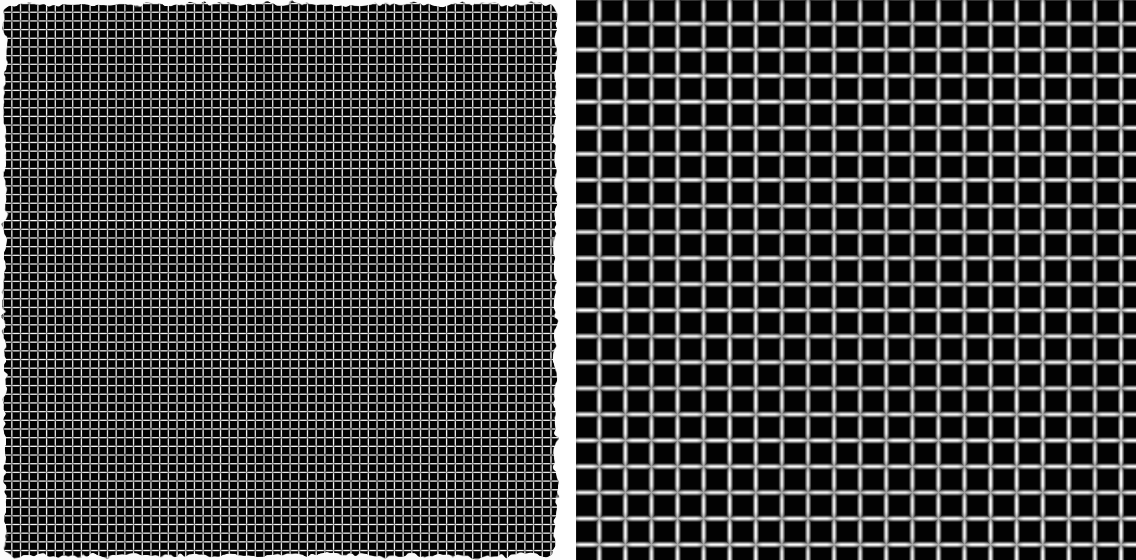
Left, the full canvas; right, a detail of the centre.
A WebGL 1 fragment shader for this texture:

```glsl
precision highp float;
// Fine woven wire mesh, pale on black, with torn white borders.
uniform vec2 u_resolution;

#define REPEATS vec2(64.4, 64.5)   // cells across and down
#define PHASE vec2(0.36, 0.41)     // first wire, in cells from the top left
#define WIRE_CORE 0.015            // half width of the bright core, in cells
#define WIRE_FADE 0.135            // where a wire fades to black, in cells
#define CROSS_DIP 0.34             // darkening where wires cross
#define CROSS_REACH 0.30           // length of that darkening, in cells
#define WIRE_VARIATION 0.10        // brightness change from wire to wire
#define MARGIN 0.0085              // mean width of the white border
#define CORNER 0.014               // corner radius
#define TEAR 0.017                 // depth of the torn edge
#define INK vec3(0.008)
#define PAPER vec3(0.985)

float hash(vec2 p) {
  p = fract(p * vec2(0.1031, 0.1137));
  p += dot(p, p.yx + 33.33);
  return fract((p.x + p.y) * p.x * 7.31);
}

float noise(vec2 p) {
  vec2 i = floor(p);
  vec2 f = fract(p);
  f = f * f * (3.0 - 2.0 * f);
  float low = mix(hash(i), hash(i + vec2(1.0, 0.0)), f.x);
  float high = mix(hash(i + vec2(0.0, 1.0)), hash(i + 1.0), f.x);
  return mix(low, high, f.y);
}

float roundedBox(vec2 p, vec2 halfSize, float radius) {
  vec2 q = abs(p) - halfSize + radius;
  return length(max(q, 0.0)) + min(max(q.x, q.y), 0.0) - radius;
}

// Brightness of the mesh at a point given in cells.
float mesh(vec2 cell, vec2 pixel) {
  vec2 line = floor(cell + 0.5);
  vec2 d = abs(cell - line);
  vec2 fade = max(vec2(WIRE_FADE), WIRE_CORE + pixel);
  vec2 wire = 1.0 - clamp((d - WIRE_CORE) / (fade - WIRE_CORE), 0.0, 1.0);
  // Each wire dims where the other passes over it.
  wire *= 1.0 - CROSS_DIP * (1.0 - smoothstep(0.0, CROSS_REACH, d.yx));
  vec2 tone = vec2(hash(vec2(line.x, 7.0)), hash(vec2(19.0, line.y)));
  wire *= 1.0 - WIRE_VARIATION * tone;
  return max(wire.x, wire.y);
}

// Signed distance to the ragged outline, negative inside.
float tornEdge(vec2 p) {
  float ragged = 0.6 * noise(p * 42.0 + 3.0)
               + 0.4 * noise(p * 115.0 + 31.0) - 0.5;
  return roundedBox(p - 0.5, vec2(0.5 - MARGIN), CORNER) + TEAR * ragged;
}

void main() {
  vec2 p = gl_FragCoord.xy / u_resolution;
  vec2 cell = vec2(p.x, 1.0 - p.y) * REPEATS - PHASE;
  float light = mesh(cell, REPEATS / u_resolution);

  // Paper shows outside the torn outline.
  float soft = 0.8 / min(u_resolution.x, u_resolution.y);
  float outside = smoothstep(-soft, soft, tornEdge(p));
  gl_FragColor = vec4(mix(INK, PAPER, max(light, outside)), 1.0);
}
```
